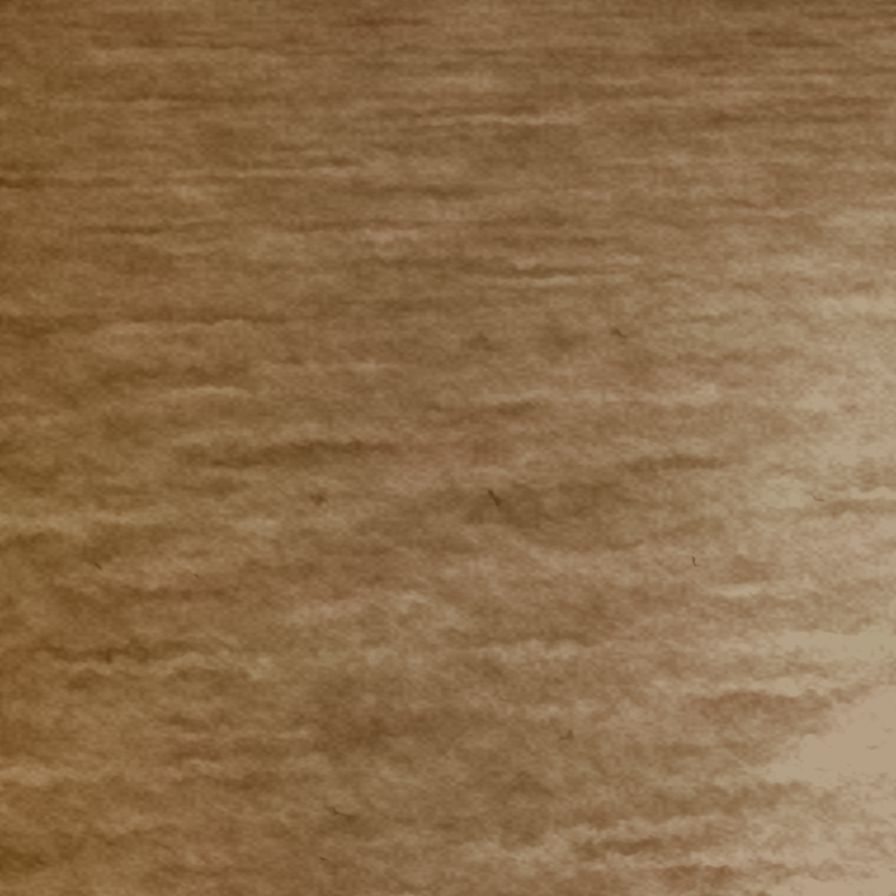
Give the GLSL for this texture, as a WebGL 1 fragment shader.

```glsl
precision highp float;
uniform vec2 u_resolution;

#define ROWS 52.0
#define PERSPECTIVE 0.6
#define TILT 0.05
#define STAVE_CONTRAST 0.34
#define STREAK_CONTRAST 0.34
#define THREAD_CONTRAST 0.26
#define GRAIN_CONTRAST 0.50
#define FINE_CONTRAST 0.24
#define FLECK_GRID 15.0
#define FLECK_CHANCE 0.16

const vec3 DARK_WOOD = vec3(0.445, 0.320, 0.188);
const vec3 MID_WOOD = vec3(0.550, 0.428, 0.298);
const vec3 PALE_WOOD = vec3(0.675, 0.588, 0.475);
const vec3 WARM_SHIFT = vec3(0.014, -0.002, -0.040);
const vec3 ROSE_SHIFT = vec3(0.009, -0.005, 0.004);

float hash(vec2 p) {
  vec3 q = fract(vec3(p.xyx) * 0.1031);
  q += dot(q, q.yzx + 33.33);
  return fract((q.x + q.y) * q.z);
}

float noise(vec2 p) {
  vec2 cell = floor(p);
  vec2 f = fract(p);
  f = f * f * (3.0 - 2.0 * f);
  float low = mix(hash(cell), hash(cell + vec2(1.0, 0.0)), f.x);
  float high = mix(hash(cell + vec2(0.0, 1.0)), hash(cell + 1.0), f.x);
  return mix(low, high, f.y);
}

float fbm(vec2 p) {
  float sum = 0.0;
  float weight = 0.5;
  for (int i = 0; i < 3; i++) {
    sum += weight * noise(p);
    p = mat2(0.96, 0.28, -0.28, 0.96) * p * 2.03 + 17.7;
    weight *= 0.5;
  }
  return sum / 0.875;
}

// Signed tone of one stave; most are close to the mean, a few stand out
float staveTone(vec2 id) {
  float h = 2.0 * hash(id + 61.0) - 1.0;
  return h * (0.2 + 0.8 * h * h);
}

float staveRow(float row, float x) {
  float along = x * mix(3.5, 8.0, hash(vec2(row, 7.0))) + 20.0 * hash(vec2(row, 3.0));
  float cell = floor(along);
  float joint = smoothstep(0.6, 1.0, along - cell);
  return mix(staveTone(vec2(cell, row)), staveTone(vec2(cell + 1.0, row)), joint);
}

float staves(float depth, float x) {
  float row = floor(depth);
  float seam = smoothstep(0.3, 1.0, depth - row);
  return mix(staveRow(row, x), staveRow(row + 1.0, x), seam);
}

// Broad daylight from the right, shade along the left and the far edge
float daylight(vec2 uv) {
  float tone = 0.19 + 0.34 * uv.x * (1.0 - 0.6 * uv.y);
  tone += 0.10 * (1.0 - smoothstep(0.4, 1.0, uv.y));
  tone += 0.46 * smoothstep(0.6, 1.02, uv.x) * (1.0 - smoothstep(0.6, 1.0, uv.y));
  tone -= 0.08 * (1.0 - smoothstep(0.0, 0.22, uv.x));
  vec2 nearShade = (uv - vec2(0.84, 1.0)) / vec2(0.10, 0.07);
  vec2 farShade = (uv - vec2(0.38, 1.0)) / vec2(0.10, 0.08);
  return tone - 0.20 * exp(-dot(nearShade, nearShade)) - 0.10 * exp(-dot(farShade, farShade));
}

// Sparse short dents that slant down to the right
float flecks(vec2 uv) {
  vec2 p = uv * FLECK_GRID;
  vec2 id = floor(p);
  vec2 center = 0.3 + 0.4 * vec2(hash(id + 5.0), hash(id + 9.0));
  vec2 d = fract(p) - center;
  d += 0.16 * (vec2(noise(p * 9.0), noise(p * 9.0 + 40.0)) - 0.5);
  d = vec2(0.90 * d.x - 0.44 * d.y, 0.44 * d.x + 0.90 * d.y);
  d /= vec2(0.15, 0.06) * mix(0.5, 1.2, hash(id + 13.0));
  float present = step(hash(id + 21.0), FLECK_CHANCE * (1.0 - 0.9 * uv.y));
  return present * exp(-dot(d, d)) * mix(0.15, 0.6, hash(id + 31.0));
}

void main() {
  vec2 uv = gl_FragCoord.xy / u_resolution;

  // Floor coordinates: rows narrow with distance and rise to the right
  float height = uv.y - TILT * uv.x * (1.0 - uv.y);
  float depth = -log(1.0 - PERSPECTIVE * height) / PERSPECTIVE * ROWS + 40.0;
  float nearness = 1.0 - uv.y;
  float ragged = fbm(uv * vec2(60.0, 75.0)) - 0.5;
  float rows = depth + ragged * mix(0.8, 1.5, nearness);

  // Staves, streaks of two lengths, clumpy ripples and fine tooth
  float strength = mix(0.6, 1.0, nearness);
  float tone = daylight(uv);
  tone += STAVE_CONTRAST * strength * staves(rows, uv.x + 0.04 * ragged);
  tone += STREAK_CONTRAST * strength * (fbm(vec2(uv.x * 8.0, rows * 0.5)) - 0.5);
  tone += THREAD_CONTRAST * (noise(vec2(uv.x * 24.0, rows * 1.1 + 90.0)) - 0.5);
  vec2 warp = 0.012 * vec2(noise(uv * 40.0), noise(uv * 40.0 + 70.0));
  vec2 slant = uv + warp + vec2(0.3 * uv.y, 0.2 * uv.x);
  tone += GRAIN_CONTRAST * strength * (fbm(slant * vec2(60.0, 95.0)) - 0.5);
  tone += FINE_CONTRAST * (noise(uv * vec2(190.0, 240.0)) - 0.5);
  tone -= flecks(uv);

  // Wood ramp with a warmer left side and faint rosy patches
  vec3 color = mix(DARK_WOOD, MID_WOOD, clamp(tone / 0.45, -0.7, 1.0));
  color = mix(color, PALE_WOOD, clamp((tone - 0.45) / 0.55, 0.0, 1.25));
  color += WARM_SHIFT * (1.0 - smoothstep(0.0, 0.5, uv.x)) * mix(1.0, 0.6, uv.y);
  color += ROSE_SHIFT * (2.0 * fbm(vec2(uv.x * 4.0, rows * 0.2) + 50.0) - 1.0);
  gl_FragColor = vec4(color, 1.0);
}
```
